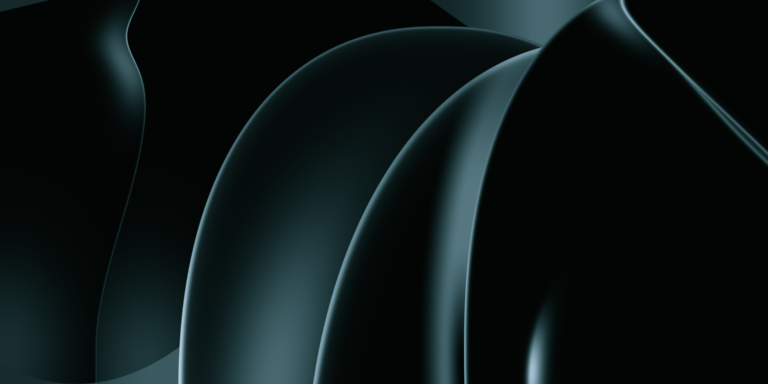
Write a Shadertoy shader that draws this background.

```glsl
// Dark glossy petals overlapping in teal light, with bright rims and soft reflections.

// Colour response: unlit surface, full light, and red falloff in the shade
const vec3 NIGHT = vec3(0.012, 0.020, 0.015);
const vec3 LIGHT = vec3(0.47, 0.59, 0.645);
const float RED_FALLOFF = 1.35;

// Petals as superellipses: centre, radii (canvas is 2 wide, 1 high), exponent
const vec4 OUTER_PETAL = vec4(1.146, -0.042, 0.682, 0.974);
const vec4 MIDDLE_PETAL = vec4(1.5625, -0.302, 0.768, 1.198);
const vec4 FRONT_PETAL = vec4(1.797, 0.0885, 0.5885, 0.969);
const float OUTER_POWER = 2.3;
const float MIDDLE_POWER = 2.1;
const float FRONT_POWER = 2.3;

// Strength of the main reflections
const float SKY_GLOW = 0.46;
const float FLOOR_GLOW = 0.56;
const float SHOULDER_GLOW = 0.58;
const float OUTER_GLOW = 0.64;
const float BAND_GLOW = 0.76;
const float SPARK_GLOW = 1.25;

float bell(float x, float centre, float width) {
    float t = (x - centre) / width;
    return exp(-t * t);
}

// Antialiased coverage, full where the distance is negative
float cover(float d) {
    float px = 1.0 / iResolution.y;
    return 1.0 - smoothstep(-px, px, d);
}

// Approximate signed distance to a superellipse
float petalDistance(vec2 p, vec4 shape, float power) {
    vec2 q = max(abs(p - shape.xy) / shape.zw, 1e-4);
    float k = pow(pow(q.x, power) + pow(q.y, power), 1.0 / power);
    vec2 slope = pow(q / k, vec2(power - 1.0)) / shape.zw;
    return (k - 1.0) / length(slope);
}

// Sky opening at the top and the far dark panel
float backdrop(vec2 p) {
    float sky = 0.20 + SKY_GLOW * bell(p.x, 1.42, 0.15);
    float panel = 0.33 * bell(p.x, 0.38, 0.15) * bell(p.y, 0.04, 0.24);
    return mix(sky, panel, cover((p.x - 1.12 - 1.41 * (1.0 - p.y)) * 0.58));
}

// Curved panel on the left with a lit shoulder, then the floor below it
float leftPanel(vec2 p, float light) {
    float edge = 0.253 + 0.128 * smoothstep(0.0885, 0.74, p.y) - 0.049 * bell(p.y, 0.906, 0.089);
    float d = p.x - edge;
    float shade = SHOULDER_GLOW * bell(d, -0.030, 0.045) * bell(p.y, 0.835, 0.105);
    shade += 0.27 * bell(p.x, 0.02, 0.15) * bell(p.y, 0.09, 0.22);
    shade += (0.22 + 0.40 * bell(p.y, 0.93, 0.10)) * bell(d, -0.002, 0.003);
    light = mix(light, shade, cover(d));

    float corner = 0.969 + 0.24 * p.x - p.y;
    light = mix(light, 0.24, cover(corner));
    float ground = p.y - 1.35 * (p.x - 0.20) * (p.x - 0.20);
    float groundLight = FLOOR_GLOW * mix(0.45, 1.0, smoothstep(0.1, 0.4, p.x));
    return mix(light, groundLight, cover(max(ground, p.x - 0.6)));
}

float outerPetal(vec2 p, float d, float middleGap) {
    float low = bell(p.y, 0.0, 0.55);
    float glow = OUTER_GLOW * bell(middleGap, 0.10, 0.135) * bell(p.y, 0.0, 0.45);
    float sheen = mix(0.20, 0.34, low) * exp(min(d, 0.0) / 0.026);
    float rim = mix(0.25, 1.0, low) * bell(d, -0.003, mix(0.004, 0.010, low));
    return 0.02 + glow + sheen + rim;
}

// The band hugs the front petal and leaves its edge near the bottom
float middlePetal(vec2 p, float d, float frontGap) {
    float low = 1.0 - smoothstep(0.05, 0.38, p.y);
    float band = 1.0 - smoothstep(0.030, 0.120, frontGap);
    band *= mix(1.0, smoothstep(0.005, 0.060, frontGap), low);
    band *= 1.0 - 0.55 * smoothstep(0.50, 0.90, p.y);
    float lit = bell(p.y, 0.0, 0.60);
    float sheen = 0.34 * exp(min(d, 0.0) / 0.026);
    float rim = mix(0.24, 0.75, lit) * bell(d, -0.004, 0.010);
    return BAND_GLOW * band + sheen + rim;
}

float frontPetal(vec2 p, float d) {
    float rim = mix(1.1, 0.5, smoothstep(0.2, 0.95, p.y)) * bell(d, 0.0, 0.0075);

    // Small reflection at the foot, sharp on its left side
    float s = p.x - 1.383 - 0.9 * p.y * p.y;
    float spark = SPARK_GLOW * bell(s, 0.0, s < 0.0 ? 0.012 : 0.030) * bell(p.y, 0.03, 0.11);

    // Shoulder crease with two strands that part towards the right
    float drop = 1.0 - p.y;
    float crease = (p.x - 1.58 - 1.05 * drop - 0.04 * exp(-drop / 0.04)) * 0.69;
    float parting = 0.018 * smoothstep(0.12, 0.40, drop);
    float strands = 0.48 * bell(crease, 0.0, 0.004) + 0.40 * bell(crease, -parting, 0.005);
    strands += 0.18 * bell(crease, -0.5 * parting, 0.012) * smoothstep(0.12, 0.3, drop);
    float shoulder = 0.58 * bell(crease, -0.025, 0.033) * bell(drop, 0.03, 0.075) * cover(crease);
    return rim + spark + strands + shoulder;
}

void mainImage(out vec4 fragColor, in vec2 fragCoord) {
    vec2 p = fragCoord / iResolution.xy * vec2(2.0, 1.0);
    float outer = petalDistance(p, OUTER_PETAL, OUTER_POWER);
    float middle = petalDistance(p, MIDDLE_PETAL, MIDDLE_POWER);
    float front = petalDistance(p, FRONT_PETAL, FRONT_POWER);

    // Layers from back to front
    float light = leftPanel(p, backdrop(p));
    light = mix(light, outerPetal(p, outer, middle), cover(outer));
    light = mix(light, middlePetal(p, middle, front), cover(middle));
    light = mix(light, frontPetal(p, front), cover(front));

    vec3 tint = vec3(pow(max(light, 0.0), RED_FALLOFF), light, light);
    fragColor = vec4(NIGHT + LIGHT * tint, 1.0);
}
```
